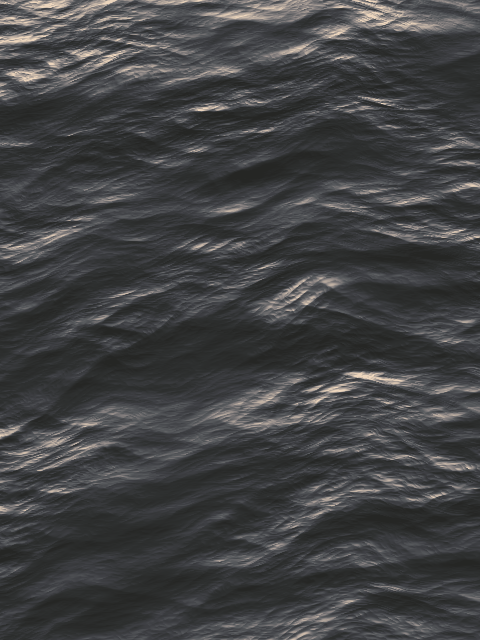
This texture is drawn by a Shadertoy shader. Its source:

```glsl
// Dusk light on choppy dark water: ridged gradient noise forms the wave crests,
// and the slope of each octave tells how much sky it reflects.
// The summed slope runs through a ramp from deep grey to warm cream.

#define OCTAVES 6
#define WAVE_HEIGHT 0.20   // cell height of the largest waves
#define WAVE_STRETCH 2.4   // width of a wave over its height
#define CREST_SOFTNESS 0.045
#define TILT 0.14          // mean rise of the crests to the right
#define PERSPECTIVE 0.32   // shrinking of waves toward the top
#define SWELL_PERIOD 0.325
#define SWELL 0.33
#define TOP_GLOW 0.75
#define CONTRAST 1.36
#define EXPOSURE -0.06

const float TAU = 6.2831853;

vec2 cornerGradient(vec2 cell) {
    vec3 h = fract(cell.xyx * vec3(0.1031, 0.1030, 0.0973));
    h += dot(h, h.yzx + 33.33);
    float angle = TAU * fract((h.x + h.y) * h.z);
    return vec2(cos(angle), sin(angle));
}

// Gradient noise: x is the value, y its exact vertical slope.
vec2 noiseSlope(vec2 p) {
    vec2 cell = floor(p), f = p - cell;
    vec2 u = f * f * f * (f * (f * 6.0 - 15.0) + 10.0);
    vec2 du = 30.0 * f * f * (f * (f - 2.0) + 1.0);
    vec2 ga = cornerGradient(cell);
    vec2 gb = cornerGradient(cell + vec2(1, 0));
    vec2 gc = cornerGradient(cell + vec2(0, 1));
    vec2 gd = cornerGradient(cell + vec2(1, 1));
    float a = dot(ga, f);
    float b = dot(gb, f - vec2(1, 0));
    float c = dot(gc, f - vec2(0, 1));
    float d = dot(gd, f - vec2(1, 1));
    float value = mix(mix(a, b, u.x), mix(c, d, u.x), u.y);
    float slope = mix(mix(ga.y, gb.y, u.x), mix(gc.y, gd.y, u.x), u.y)
                + du.y * (mix(c, d, u.x) - mix(a, b, u.x));
    return vec2(value, slope);
}

// Layered sines bend the crest lines.
vec2 bend(vec2 p) {
    float freq = 8.0, amp = 0.022;
    for (int i = 0; i < 3; i++) {
        p += amp * sin(freq * p.yx * vec2(1.0, 0.8) + vec2(1.7, 4.1) * float(i + 1));
        freq *= 2.1;
        amp *= 0.42;
    }
    return p;
}

// Sky reflection: bright behind each crest, dark on its front face.
float reflection(vec2 p) {
    float gust = noiseSlope(p * vec2(3.1, 5.3) + 17.0).x;
    float ripple = mix(0.55, 1.35, smoothstep(-0.35, 0.35, gust));
    float size = WAVE_HEIGHT, sum = 0.0;
    for (int i = 0; i < OCTAVES; i++) {
        float k = float(i);
        float tilt = TILT + 0.2 * sin(2.3 * k);
        vec2 q = vec2(p.x / WAVE_STRETCH, p.y - tilt * p.x) / size;
        vec2 n = noiseSlope(q + vec2(13.7, 7.3) * (k + 1.0));
        float side = n.x / sqrt(n.x * n.x + CREST_SOFTNESS * CREST_SOFTNESS);
        float weight = i == 0 ? 0.38 : 0.66 * pow(0.78, k);
        sum += weight * side * n.y * (i < 2 ? 1.0 : ripple);
        p += size * vec2(0.25, 0.15) * n.x;
        size *= 0.5;
    }
    return sum * CONTRAST + 0.5 * gust;
}

// Tone ramp from wave shadow to sunlit glint.
vec3 waterColor(float light) {
    vec3 tones[7] = vec3[7](
        vec3(0.145, 0.148, 0.142), vec3(0.182, 0.190, 0.190),
        vec3(0.245, 0.250, 0.268), vec3(0.350, 0.360, 0.372),
        vec3(0.510, 0.490, 0.490), vec3(0.700, 0.650, 0.610),
        vec3(0.930, 0.840, 0.740));
    float stops[7] = float[7](-1.7, -0.5, 0.28, 0.92, 1.34, 1.78, 2.4);
    vec3 color = tones[0];
    for (int i = 1; i < 7; i++) {
        float t = clamp((light - stops[i - 1]) / (stops[i] - stops[i - 1]), 0.0, 1.0);
        color = mix(color, tones[i], t);
    }
    return color;
}

void mainImage(out vec4 fragColor, in vec2 fragCoord) {
    vec2 uv = fragCoord / iResolution.y;
    float centerX = 0.5 * iResolution.x / iResolution.y;

    // Receding water surface
    vec2 p = vec2((uv.x - centerX) * (1.0 + PERSPECTIVE * uv.y),
                  uv.y * (1.0 + PERSPECTIVE * uv.y));
    p = bend(p);

    // Broad swell bands and the brighter far water
    float band = uv.y - 0.08 * (uv.x - centerX) + 0.025 * sin(11.0 * uv.x + 5.0 * uv.y);
    float light = reflection(p) + EXPOSURE;
    light += SWELL * cos(TAU * band / SWELL_PERIOD);
    light += TOP_GLOW * smoothstep(0.82, 1.0, uv.y - 0.1 * (uv.x - centerX));

    fragColor = vec4(waterColor(light), 1.0);
}
```
